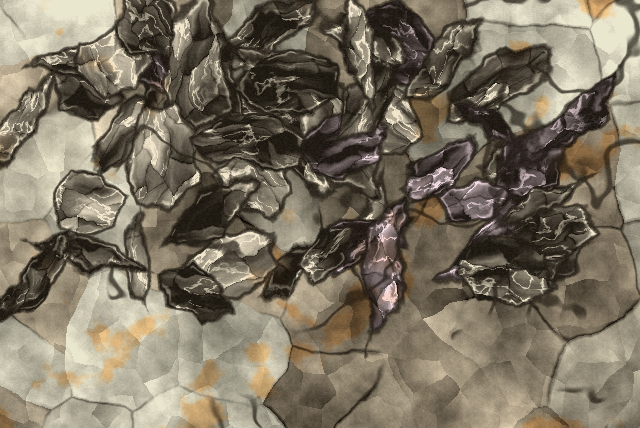
Give the GLSL for this texture, as a WebGL 2 fragment shader.

```glsl
#version 300 es
precision highp float;
// Broken rock: pale, cloudy quartz and feldspar grains with dark mica flakes.
// Grains are warped Voronoi cells; flakes are scattered, overlapping polygons
// filled with crumpled facets, streaks and small metallic glints.
uniform vec2 u_resolution;
out vec4 fragColor;

float hash(vec2 p) {
  return fract(sin(dot(p, vec2(127.1, 311.7))) * 43758.5453);
}

float noise(vec2 p) {
  vec2 i = floor(p), f = fract(p);
  f = f * f * (3.0 - 2.0 * f);
  return mix(mix(hash(i), hash(i + vec2(1, 0)), f.x),
             mix(hash(i + vec2(0, 1)), hash(i + vec2(1, 1)), f.x), f.y);
}

float fbm(vec2 p) {
  float sum = 0.0, amp = 0.52;
  for (int i = 0; i < 5; i++) {
    sum += amp * noise(p);
    p = mat2(1.6, 1.2, -1.2, 1.6) * p + 17.0;
    amp *= 0.5;
  }
  return sum;
}

vec2 warp(vec2 p) {
  return vec2(fbm(p), fbm(p + 43.0)) - 0.5;
}

vec2 heading(float a) {
  return vec2(cos(a), sin(a));
}

// Voronoi: xy = offset from the cell point, z = gap to the border, w = cell value
vec4 cells(vec2 p) {
  vec2 base = floor(p), offset = vec2(0), id = base;
  float near = 9.0, next = 9.0;
  for (int y = -1; y <= 1; y++)
  for (int x = -1; x <= 1; x++) {
    vec2 g = base + vec2(x, y);
    vec2 r = p - g - vec2(hash(g), hash(g + 71.0));
    float d = length(r);
    if (d < near) { next = near; near = d; offset = r; id = g; }
    else next = min(next, d);
  }
  return vec4(offset, next - near, hash(id + 7.3));
}

// Tone of the pale grains, 0 dark to 1 light
float paleTone(vec2 p, vec2 w, vec4 grain) {
  vec4 chip = cells(w * 13.0);
  float t = 0.59 + 0.36 * (grain.w - 0.5) + 0.9 * (fbm(p * 6.0) - 0.5);
  t += 0.22 * dot(grain.xy, heading(grain.w * 40.0));
  t += 0.14 * (chip.w - 0.5) + 0.18 * dot(chip.xy, heading(chip.w * 40.0));
  t += 0.28 * (fbm(p * 42.0) - 0.5);
  t += 0.27 * smoothstep(0.25, 0.85, distance(p, vec2(0.8, 0.55)));
  float crack = 1.0 - smoothstep(0.0, 0.05, grain.z);
  return t - 0.4 * crack * smoothstep(0.4, 0.6, fbm(p * 5.0 + 9.0));
}

// Tone of a mica flake in its own frame, streaked along x
float micaTone(vec2 q, float seed, float tone) {
  q += 0.06 * warp(q * 11.0 + seed * 37.0);
  vec4 facet = cells(q * vec2(12.0, 21.0) + seed * 53.0);
  float sheen = fbm(q * vec2(9.0, 42.0) + seed * 29.0);
  float fold = 1.0 - abs(2.0 * fbm(q * vec2(24.0, 50.0) + seed * 61.0) - 1.0);
  float t = tone + 0.34 * (facet.w - 0.5) + 1.0 * (sheen - 0.5);
  t += 0.35 * dot(facet.xy, heading(facet.w * 40.0));
  t -= 0.2 * (1.0 - smoothstep(0.0, 0.1, facet.z));
  float glint = smoothstep(0.86, 1.0, fold) * smoothstep(0.5, 0.95, facet.w + sheen - 0.35);
  return max(t, 0.02) + 0.62 * glint;
}

void main() {
  vec2 p = gl_FragCoord.xy / u_resolution.y;
  float px = 1.0 / u_resolution.y;
  vec2 w = p + 0.09 * warp(p * 5.0);
  vec4 grain = cells(w * 4.3);
  float jag = fbm(p * 24.0) - 0.5;

  // Stack the flakes; the last one covering this point is kept
  vec2 local = vec2(0);
  float seed = -1.0, tone = 0.0, rim = 0.0, inner = 0.0;
  for (int i = 0; i < 50; i++) {
    float k = float(i);
    vec2 rnd = vec2(hash(vec2(k, 1.7)), hash(vec2(k, 5.3)));
    float h = hash(vec2(k, 9.1)), s = hash(vec2(k, 13.9));
    bool stray = i % 6 == 0;
    vec2 centre = stray ? rnd * vec2(1.5, 1.0)
                        : vec2(0.76, 0.63) + (rnd - 0.5) * vec2(1.15, 0.66);
    vec2 size = mix(vec2(0.07, 0.03), vec2(0.16, 0.095), vec2(h, s));
    if (stray) size.y *= 0.6;
    vec2 dir = heading(6.283 * hash(vec2(k, 21.1)));
    vec2 q = mat2(dir.x, -dir.y, dir.y, dir.x) * (w - centre);
    vec2 e = q / size;
    float turn = 6.283 / (4.0 + floor(4.0 * s)), a = atan(e.y, e.x) + h * 6.0;
    float d = (cos(floor(0.5 + a / turn) * turn - a) * length(e) - 0.88) * size.y + 0.022 * jag;
    if (d < 0.0) {
      local = q; seed = h + s; inner = -d; rim = 0.0;
      tone = 0.13 + 0.5 * pow(hash(vec2(k, 33.7)), 2.2);
    }
    rim = max(rim, 1.0 - smoothstep(0.001, 0.004 + px, abs(d)));
  }

  // Tone: grains, then mica with a bright lip and a dark outline
  bool isMica = seed >= 0.0;
  float t = paleTone(p, w, grain);
  if (isMica) {
    t = micaTone(local, seed, tone);
    float lip = smoothstep(0.003, 0.006, inner) - smoothstep(0.006, 0.011, inner);
    t += 0.4 * lip * smoothstep(0.48, 0.62, noise(p * 28.0));
  }
  t = mix(t, 0.04, 0.75 * rim);
  float vein = 1.0 - smoothstep(0.003, 0.011 + px, abs(fbm(p * 2.3 + 11.0) - 0.5));
  t = mix(t, 0.08, 0.75 * vein * smoothstep(0.42, 0.52, noise(p * 6.0 + 3.0)));
  t += 0.07 * (hash(floor(p * 342.0)) - 0.5);

  // Colour: warm ramp, cool or violet casts, rust stains
  vec3 col = mix(vec3(0.11, 0.09, 0.06), vec3(0.82, 0.78, 0.69), clamp(t, -0.1, 1.18));
  if (isMica) col *= mix(vec3(1.0), vec3(1.02, 0.97, 1.13), step(0.8, fract(seed * 7.0)));
  else col *= mix(vec3(1.02, 0.99, 0.95), vec3(0.97, 1.0, 1.01), smoothstep(0.3, 0.7, grain.w));
  float rust = smoothstep(0.67, 0.76, fbm(p * 8.0 + 5.0)) * (isMica ? 0.25 : 0.6);
  col = mix(col, col * vec3(1.05, 0.78, 0.45), rust);
  fragColor = vec4(col, 1.0);
}
```
